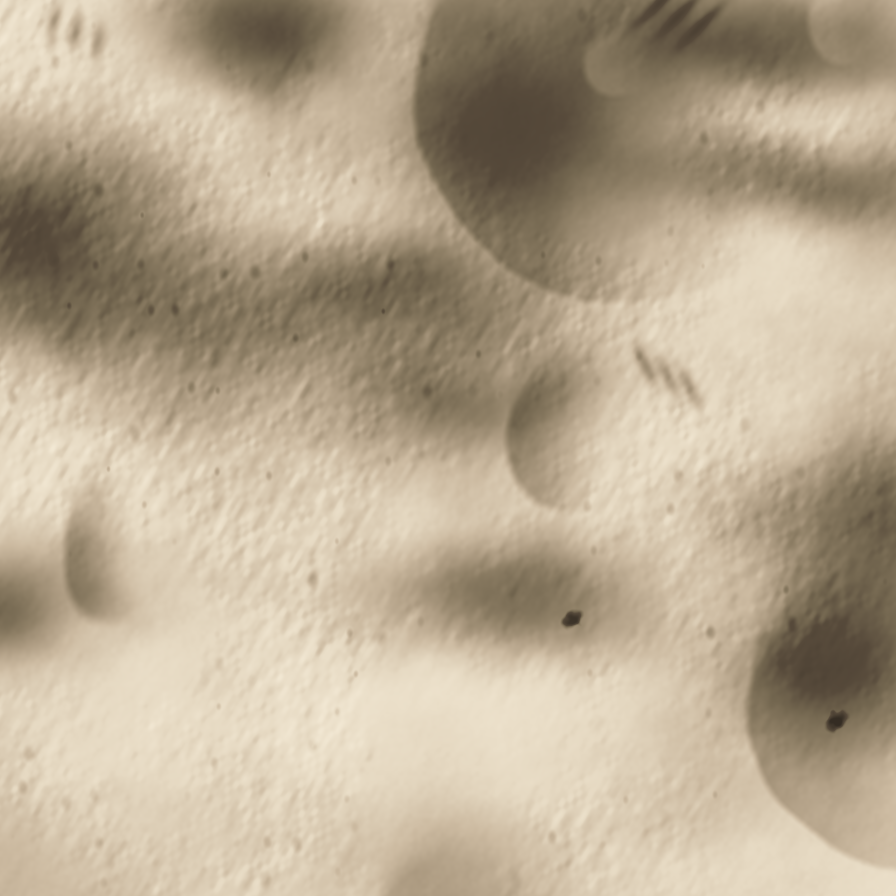
Write a Shadertoy shader that draws this texture.

```glsl
// Tunable constants
const vec3 RAMP[7] = vec3[7](
    vec3(0.34, 0.29, 0.23), vec3(0.45, 0.40, 0.31), vec3(0.56, 0.50, 0.40),
    vec3(0.68, 0.61, 0.51), vec3(0.80, 0.73, 0.63), vec3(0.90, 0.85, 0.76),
    vec3(0.95, 0.91, 0.83));
const float BASE_TONE = 1.23;
const float MOTTLE = 0.56;
const float RELIEF = 0.19;
const float SHADOW_GAIN = 1.1;
const float WARP = 0.10;
const float EDGE = 0.006;

// Soft shadows: centre, radii
const int SHADOW_COUNT = 12;
const vec4 SHADOWS[12] = vec4[12](
    vec4(0.28, 0.97, 0.10, 0.08), vec4(0.02, 0.75, 0.16, 0.09),
    vec4(0.60, 0.86, 0.17, 0.12), vec4(0.92, 0.80, 0.17, 0.045),
    vec4(0.43, 0.67, 0.14, 0.06), vec4(0.50, 0.56, 0.13, 0.06),
    vec4(0.59, 0.34, 0.14, 0.06), vec4(0.00, 0.34, 0.13, 0.07),
    vec4(0.97, 0.42, 0.13, 0.09), vec4(0.95, 0.27, 0.12, 0.08),
    vec4(0.88, 0.96, 0.20, 0.06), vec4(0.15, 0.66, 0.19, 0.08));
const float SHADOW_DEPTH[12] = float[12](
    0.85, 0.80, 0.68, 0.62, 0.62, 0.50, 0.58, 0.75, 0.72, 0.58, 0.62, 0.42);

// Crisp-edged discs: centre, radii; negative depth is pale
const int DISC_COUNT = 7;
const vec4 DISCS[7] = vec4[7](
    vec4(0.71, 0.91, 0.247, 0.247), vec4(1.023, 0.21, 0.187, 0.187),
    vec4(0.573, -0.04, 0.15, 0.14), vec4(0.125, 0.39, 0.048, 0.085),
    vec4(0.635, 0.52, 0.065, 0.09), vec4(0.69, 0.93, 0.042, 0.036),
    vec4(0.945, 0.98, 0.045, 0.045));
const float DISC_DEPTH[7] = float[7](0.32, 0.32, 0.22, 0.36, 0.36, -0.22, -0.22);

const vec2 SPECKS[2] = vec2[2](vec2(0.638, 0.309), vec2(0.934, 0.195));
const vec2 SCRATCHES[3] = vec2[3](vec2(0.085, 0.965), vec2(0.745, 0.58), vec2(0.76, 0.985));
const float SCRATCH_SLANT[3] = float[3](-0.15, 0.45, -0.95);

float hash(vec2 p) {
    vec3 q = fract(p.xyx * 0.1031);
    q += dot(q, q.yzx + 33.33);
    return fract((q.x + q.y) * q.z);
}

float noise(vec2 p) {
    vec2 cell = floor(p), f = fract(p);
    f = f * f * f * (f * (f * 6.0 - 15.0) + 10.0);
    return mix(mix(hash(cell), hash(cell + vec2(1, 0)), f.x),
               mix(hash(cell + vec2(0, 1)), hash(cell + vec2(1, 1)), f.x), f.y);
}

float fbm(vec2 p) {
    float sum = 0.0, amp = 0.53;
    for (int i = 0; i < 4; i++) {
        sum += amp * noise(p);
        p = mat2(1.6, 1.2, -1.2, 1.6) * p + 7.3;
        amp *= 0.5;
    }
    return sum;
}

// Fine bumps, stretched along a steep rising diagonal
float bumps(vec2 p) {
    vec2 q = vec2(0.50 * p.x + 0.86 * p.y, 0.50 * p.y - 0.86 * p.x);
    q *= vec2(52.0, 84.0);
    return noise(q) + 0.5 * noise(q * 2.1 + 19.0);
}

float softShadows(vec2 p) {
    float shade = 0.0;
    for (int i = 0; i < SHADOW_COUNT; i++) {
        vec2 d = (p - SHADOWS[i].xy) / SHADOWS[i].zw;
        shade += SHADOW_DEPTH[i] * exp(-dot(d, d));
    }
    return SHADOW_GAIN * shade;
}

// Discs are sharp at the lower left, blurred at the top, and fade to the right
float discShade(vec2 p) {
    float shade = 0.0;
    for (int i = 0; i < DISC_COUNT; i++) {
        vec2 q = (p - DISCS[i].xy) / DISCS[i].zw;
        float dist = (length(q) - 1.0) * DISCS[i].z;
        float blur = EDGE + 0.3 * DISCS[i].z * smoothstep(0.2, 0.9, q.y);
        float inside = 1.0 - smoothstep(-blur, blur, dist);
        shade += DISC_DEPTH[i] * inside * (1.0 - smoothstep(-0.9, 0.9, q.x));
    }
    return shade;
}

// Small scattered pits, one at most per cell
float pits(vec2 p) {
    vec2 cell = floor(p * 22.0);
    vec2 centre = 0.25 + 0.5 * vec2(hash(cell + 3.1), hash(cell + 8.7));
    float size = mix(0.05, 0.15, hash(cell + 5.9));
    float dist = length((fract(p * 22.0) - centre) * vec2(1.2, 0.8));
    return step(0.72, hash(cell)) * (1.0 - smoothstep(size * 0.2, size * 1.6, dist));
}

float darkMarks(vec2 p) {
    float mark = 0.0;
    for (int i = 0; i < 2; i++) {
        vec2 d = p - SPECKS[i];
        d += 0.006 * (vec2(noise(p * 140.0), noise(p * 140.0 + 31.0)) - 0.5);
        d.x -= 0.4 * d.y;
        mark += 1.1 * (1.0 - smoothstep(0.003, 0.014, length(d)));
    }
    // Short slanting scratches in groups
    for (int i = 0; i < 9; i++) {
        float k = float(i % 3) - 1.0;
        vec2 d = p - SCRATCHES[i / 3] - vec2(0.024 * k, 0.012 * sin(k * 5.0));
        d.x += d.y * SCRATCH_SLANT[i / 3];
        d *= vec2(130.0, 45.0);
        mark += 0.4 * exp(-dot(d, d));
    }
    return mark;
}

void mainImage(out vec4 fragColor, in vec2 fragCoord) {
    vec2 p = fragCoord / iResolution.xy;
    vec2 warped = p + WARP * (vec2(fbm(p * 5.0), fbm(p * 5.0 + 40.0)) - 0.5);

    // Cloudy ground and shadows
    float tone = BASE_TONE - MOTTLE * fbm(p * vec2(3.6, 5.0) + 12.0);
    tone -= softShadows(warped) + discShade(p + 0.3 * (warped - p));

    // Grit, strongest left of the middle and nearly absent at lower right
    vec2 away = (p - vec2(0.34, 0.60)) / vec2(0.42, 0.34);
    float grit = smoothstep(0.45, 0.85, fbm(p * 6.0 + 3.0) + 0.35 * exp(-dot(away, away)));
    float slope = bumps(p + vec2(0.005, -0.003)) - bumps(p);
    tone += RELIEF * slope * (0.15 + 0.85 * grit);
    tone -= 0.22 * pits(p) * grit + darkMarks(p);
    tone += 0.02 * (noise(p * 190.0) - 0.5);

    // Sepia ramp
    float level = clamp(tone * 5.0, 0.0, 5.99);
    int index = int(level);
    vec3 color = mix(RAMP[index], RAMP[index + 1], fract(level));
    color *= 1.0 + 0.5 * clamp(tone, -0.8, 0.0);
    fragColor = vec4(color, 1.0);
}
```
